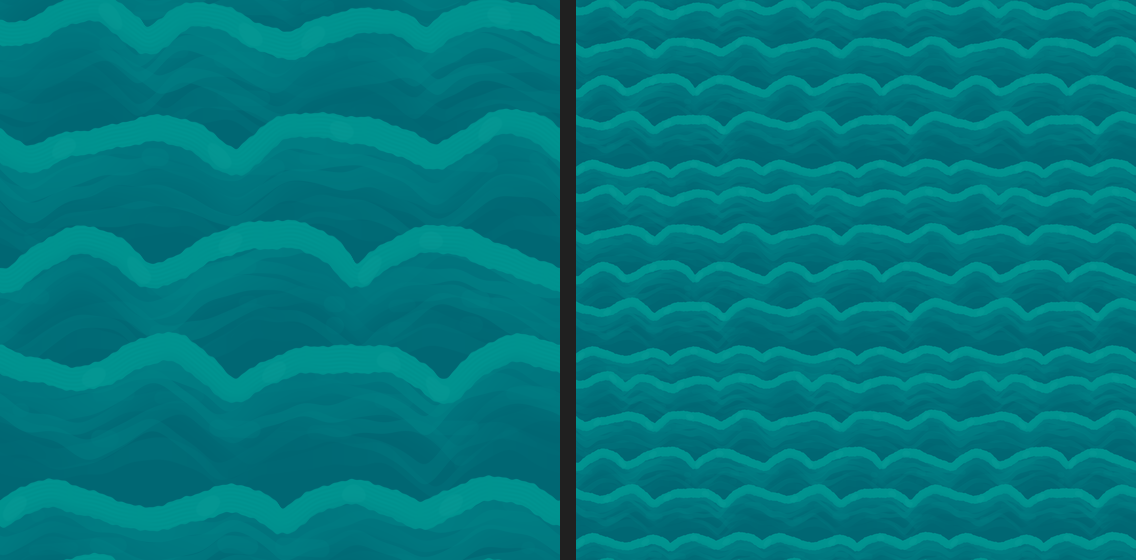
Left: one tile. Right: repeated 3 by 3.
Give the GLSL for this pattern, as a Shadertoy shader.

```glsl
// Five rows of painted teal waves, each a bright crest over fading translucent strokes.
// Crests are rounded |cos| curves with whole-number frequencies, painted from top to
// bottom so each row covers the one behind it; wrapped cellular dabs add brush marks.

const float TAU = 6.2831853;
const vec3 CREST = vec3(0.0, 0.575, 0.562);
const vec3 MIDDLE = vec3(0.0, 0.505, 0.522);
const vec3 LOW = vec3(0.0, 0.455, 0.492);
const vec3 DEEP = vec3(0.0, 0.405, 0.452);

// Per row: height, crest count, first crest position, swell
const vec4 WAVES[5] = vec4[5](
    vec4(0.100, 4.0, 0.13, 0.048),
    vec4(0.345, 3.0, 0.28, 0.075),
    vec4(0.545, 3.0, 0.14, 0.085),
    vec4(0.750, 3.0, 0.25, 0.072),
    vec4(0.955, 4.0, 0.14, 0.055));

float hash(vec2 p) {
    return fract(sin(dot(p, vec2(41.3, 289.1))) * 4375.5);
}

// Soft-edged coverage of everything nearer than zero
float cover(float d) {
    float edge = max(0.0014, 0.8 / iResolution.y);
    return 1.0 - smoothstep(-edge, edge, d);
}

// Height of a crest line, periodic in x
float crestLine(float x, int row) {
    vec4 w = WAVES[row];
    float r = float(row);
    float a = 0.5 * TAU * w.y * (x - w.z) + 0.3 * sin(TAU * (2.0 * x + 0.37 * r));
    float hump = sqrt(cos(a) * cos(a) + 0.03) - 0.65;
    return w.x + w.w * hump
        + 0.010 * cos(TAU * (x - 0.3 * r + 0.15))
        + 0.004 * sin(TAU * (5.0 * x + 0.61 * r))
        + 0.0015 * sin(TAU * (13.0 * x + 0.23 * r));
}

// Approximate distance from a point to a crest line, positive above it
float crestDistance(vec2 p, int row) {
    float y = crestLine(p.x, row);
    float slope = (crestLine(p.x + 0.004, row) - y) / 0.004;
    return (p.y - y) / sqrt(1.0 + slope * slope);
}

// Scattered rounded brush dabs on a wrapped grid
float dabs(vec2 uv) {
    vec2 grid = vec2(8.0, 16.0);
    vec2 cell = floor(uv * grid);
    float paint = 0.0;
    for (int j = -1; j <= 1; j++)
    for (int i = -1; i <= 1; i++) {
        vec2 c = cell + vec2(i, j);
        vec2 id = mod(c, grid);
        float pick = hash(id);
        vec2 centre = (c + 0.2 + 0.6 * vec2(hash(id + 17.0), hash(id + 31.0))) / grid;
        vec2 q = uv - centre;
        q.y += 0.25 * (pick - 0.25) * q.x;
        float reach = 0.035 * hash(id + 53.0);
        float d = length(vec2(max(abs(q.x) - reach, 0.0), q.y)) - 0.010 - 0.012 * pick;
        paint = max(paint, cover(d) * step(pick, 0.5) * (0.4 + pick));
    }
    return paint;
}

void mainImage(out vec4 fragColor, in vec2 fragCoord) {
    vec2 uv = fragCoord / iResolution.xy;
    float marks = dabs(uv);
    vec3 color = DEEP;

    // Paint from above the top edge to below the bottom edge
    for (int k = 0; k < 7; k++) {
        int row = (10 - k) % 5;
        float r = float(row);
        vec2 p = uv - vec2(0.0, floor(float(5 - k) / 5.0));
        float d = crestDistance(p, row);
        float depth = crestLine(p.x, row) - p.y;

        // Water below the crest
        vec3 water = mix(LOW, DEEP, smoothstep(0.03, 0.15, depth));
        float fade = 1.0 - smoothstep(0.07, 0.19, depth);
        water = mix(water, MIDDLE, 0.40 * marks * fade);

        // Trailing translucent strokes
        for (int j = 1; j <= 6; j++) {
            float n = float(j);
            float seed = hash(vec2(r, n));
            float shift = 0.07 * (seed - 0.5);
            float y = crestLine(p.x + shift, row) - 0.029 * n
                + 0.007 * sin(TAU * (4.0 * p.x + seed))
                + 0.003 * sin(TAU * (9.0 * p.x + 3.0 * seed));
            float width = 0.015 + 0.005 * sin(TAU * (3.0 * p.x + 5.0 * seed));
            float patchy = 0.6 + 0.4 * sin(TAU * (2.0 * p.x + 7.0 * seed));
            float strength = patchy * (0.85 - 0.11 * n);
            water = mix(water, MIDDLE, strength * cover(abs(p.y - y) - width));
        }
        color = mix(color, water, cover(d));

        // Bright crest with uneven edges and lengthwise bristle streaks
        float rough = 0.0008 * sin(TAU * (37.0 * p.x + r)) + 0.0006 * sin(TAU * (61.0 * p.x));
        float width = 0.023 + 0.002 * sin(TAU * (3.0 * p.x + 0.4 * r)) + rough;
        float bristle = sin(900.0 * d + 2.0 * sin(TAU * 3.0 * p.x)) * sin(TAU * (4.0 * p.x + 0.3 * r));
        vec3 paint = CREST * (1.0 + 0.012 * bristle);
        paint = mix(paint, MIDDLE, 0.35 * smoothstep(0.0, 0.025, -d)
            * (0.5 + 0.5 * sin(TAU * (2.0 * p.x + 0.45 * r))));

        // Small overlapping touches along the crest
        for (int j = 0; j < 4; j++) {
            float x = (float(j) + hash(vec2(r + 7.0, j))) / 4.0;
            vec2 q = vec2(fract(p.x - x + 0.5) - 0.5, d + 0.003);
            float touch = cover(length(q * vec2(0.75, 1.0)) - 0.016);
            paint = mix(paint, vec3(0.05, 0.62, 0.60), 0.28 * touch);
        }
        color = mix(color, paint, cover(abs(d) - width));
    }
    fragColor = vec4(color, 1.0);
}
```
